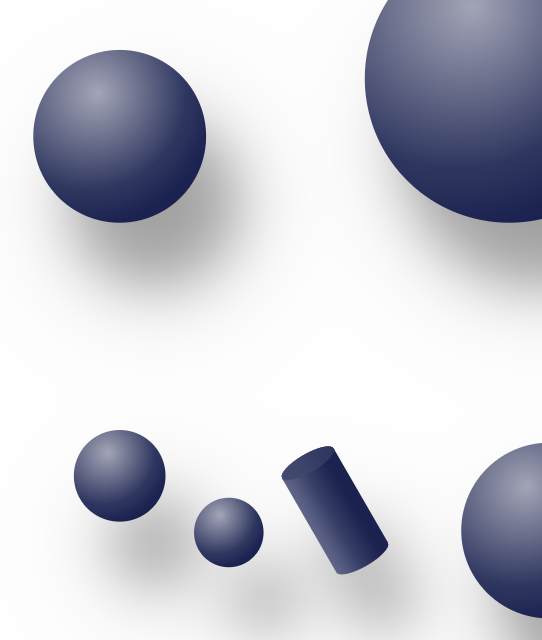
This background is drawn by a Shadertoy shader. Its source:

```glsl
// Navy spheres and a tilted cylinder casting soft grey shadows on white.

const vec3 PAPER = vec3(0.995);
const vec3 HIGHLIGHT = vec3(0.64, 0.645, 0.715);
const vec3 NAVY = vec3(0.185, 0.215, 0.375);
const vec3 DEEP_NAVY = vec3(0.11, 0.133, 0.315);
const vec3 SLATE = vec3(0.375, 0.395, 0.535);
const vec3 CAP_LIGHT = vec3(0.26, 0.285, 0.43);

const vec2 SHADOW_OFFSET = vec2(0.055, -0.104);
const float SHADOW_BLUR = 0.05;
const float SHADOW_OPACITY = 0.38;

// Spheres as centre and radius, in canvas heights
const int SPHERE_COUNT = 5;
const vec3 SPHERES[SPHERE_COUNT] = vec3[](
    vec3(0.187, 0.787, 0.135),
    vec3(0.7955, 0.8775, 0.2255),
    vec3(0.187, 0.2565, 0.0716),
    vec3(0.3575, 0.168, 0.0543),
    vec3(0.858, 0.171, 0.1373));

// Cylinder: centre, axis, half width and half length, cap depth
const vec2 CYL_CENTER = vec2(0.5234, 0.2025);
const vec2 CYL_AXIS = vec2(-0.5, 0.866);
const vec2 CYL_HALF = vec2(0.0466, 0.085);
const float CAP_DEPTH = 0.0145;

// Coverage of a shape from its signed distance
float coverage(float dist, float pixel) {
    return clamp(0.5 - dist / pixel, 0.0, 1.0);
}

// Gaussian-blurred interval [-halfWidth, halfWidth]
float blurredSpan(float x, float halfWidth, float blur) {
    float k = 0.8 / blur;
    return 0.5 * (tanh(k * (x + halfWidth)) - tanh(k * (x - halfWidth)));
}

// Gaussian-blurred disc, summed over parallel chords
float blurredDisc(float dist, float radius, float blur) {
    const int CHORDS = 16;
    float stepSize = 2.0 * radius / float(CHORDS);
    float sum = 0.0;
    for (int i = 0; i < CHORDS; i++) {
        float t = -radius + (float(i) + 0.5) * stepSize;
        float chord = sqrt(radius * radius - t * t);
        float weight = exp(-0.5 * t * t / (blur * blur));
        sum += weight * blurredSpan(dist, chord, blur);
    }
    return sum * stepSize / (blur * 2.5066);
}

// Coordinates across and along a unit axis
vec2 axisFrame(vec2 p, vec2 axis) {
    return vec2(dot(p, vec2(axis.y, -axis.x)), dot(p, axis));
}

// Three-stop radial gradient around an upper-left highlight
vec3 sphereColor(vec2 unitPos) {
    vec2 q = unitPos - vec2(-0.25, 0.5);
    float d = length(q) + 0.1 * q.x;
    vec3 lit = mix(HIGHLIGHT, NAVY, clamp(d / 1.12, 0.0, 1.0));
    return mix(lit, DEEP_NAVY, smoothstep(1.05, 1.6, d));
}

vec3 drawCylinder(vec3 base, vec2 q, vec2 halfSize, float capDepth, float pixel) {
    float across = q.x / halfSize.x;
    float bulge = capDepth * sqrt(max(0.0, 1.0 - across * across));
    float body = max(abs(q.x) - halfSize.x, abs(q.y) - halfSize.y - bulge);
    vec3 side = mix(SLATE, NAVY, smoothstep(-1.1, 0.15, across));
    side = mix(side, DEEP_NAVY, smoothstep(-0.1, 0.7, across));
    vec3 color = mix(base, side, coverage(body, pixel));

    vec2 capPos = (q - vec2(0.0, halfSize.y)) / vec2(halfSize.x, capDepth);
    float cap = max((length(capPos) - 1.0) * capDepth, body);
    vec3 capColor = mix(CAP_LIGHT, NAVY, smoothstep(-0.8, 1.0, across));
    return mix(color, capColor, coverage(cap, pixel));
}

void mainImage(out vec4 fragColor, in vec2 fragCoord) {
    vec2 p = fragCoord / iResolution.y;
    float pixel = 1.0 / iResolution.y;
    vec3 color = PAPER;

    // Shadows
    vec2 shadowPos = p - SHADOW_OFFSET;
    for (int i = 0; i < SPHERE_COUNT; i++) {
        float dist = length(shadowPos - SPHERES[i].xy);
        color *= 1.0 - SHADOW_OPACITY * blurredDisc(dist, SPHERES[i].z, SHADOW_BLUR);
    }
    vec2 s = axisFrame(shadowPos - CYL_CENTER, CYL_AXIS);
    color *= 1.0 - SHADOW_OPACITY * blurredSpan(s.x, CYL_HALF.x, SHADOW_BLUR)
                                  * blurredSpan(s.y, CYL_HALF.y, SHADOW_BLUR);

    // Solids
    for (int i = 0; i < SPHERE_COUNT; i++) {
        vec2 q = p - SPHERES[i].xy;
        float radius = SPHERES[i].z;
        color = mix(color, sphereColor(q / radius), coverage(length(q) - radius, pixel));
    }
    vec2 c = axisFrame(p - CYL_CENTER, CYL_AXIS);
    color = drawCylinder(color, c, CYL_HALF, CAP_DEPTH, pixel);

    fragColor = vec4(color, 1.0);
}
```
